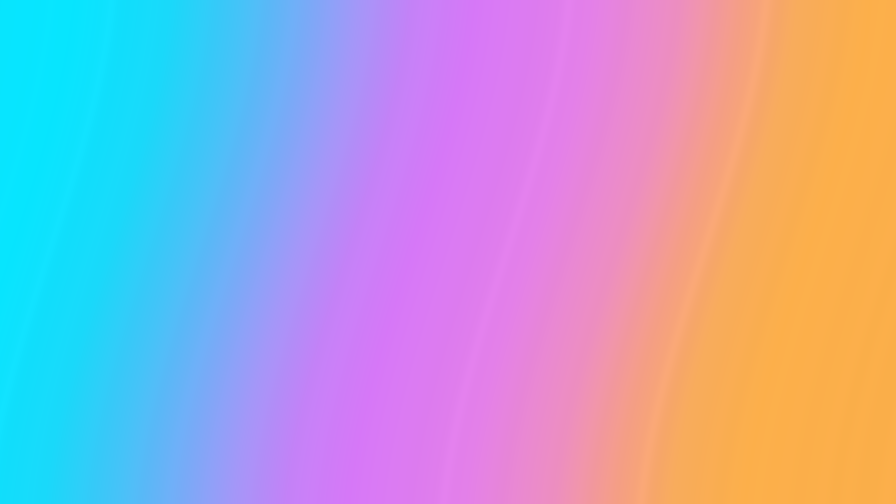
This background is drawn by a Shadertoy shader. Its source:

```glsl
// Colour in rgb, position across the sweep in a
const vec4 stops[12] = vec4[12](
    vec4(0.03, 0.90, 1.00, 0.08), vec4(0.10, 0.85, 0.98, 0.19),
    vec4(0.27, 0.76, 0.97, 0.27), vec4(0.45, 0.68, 0.97, 0.335),
    vec4(0.64, 0.59, 0.97, 0.40), vec4(0.77, 0.51, 0.97, 0.46),
    vec4(0.84, 0.47, 0.97, 0.53), vec4(0.89, 0.50, 0.91, 0.66),
    vec4(0.93, 0.56, 0.75, 0.76), vec4(0.96, 0.62, 0.53, 0.825),
    vec4(0.97, 0.67, 0.36, 0.89), vec4(0.985, 0.685, 0.29, 0.97));

float hash(float n) {
    return fract(sin(n * 127.1) * 43758.5);
}

float noise(float x) {
    float cell = floor(x);
    return mix(hash(cell), hash(cell + 1.0), smoothstep(0.0, 1.0, x - cell));
}

vec3 sweepColor(float t) {
    vec3 color = stops[0].rgb;
    for (int i = 1; i < 12; i++) {
        float blend = clamp((t - stops[i - 1].a) / (stops[i].a - stops[i - 1].a), 0.0, 1.0);
        color = mix(color, stops[i].rgb, blend);
    }
    return color;
}

float streak(float t, float center) {
    return exp(-pow((t - center) / 0.006, 2.0));
}

void mainImage(out vec4 fragColor, in vec2 fragCoord) {
    vec2 uv = fragCoord / iResolution.xy;

    // S-shaped bands leaning to the right
    float lean = mix(uv.y, smoothstep(0.0, 1.0, uv.y), 0.6);
    float t = uv.x + 0.14 * (1.0 - lean);
    vec3 color = sweepColor(t);

    // Faint silky streaks along the bands
    color += 0.008 * (noise(t * 70.0) - 0.5);
    color += 0.012 * (streak(t, 0.125) + streak(t, 0.635) + streak(t, 0.855));

    fragColor = vec4(clamp(color, 0.0, 1.0), 1.0);
}
```
